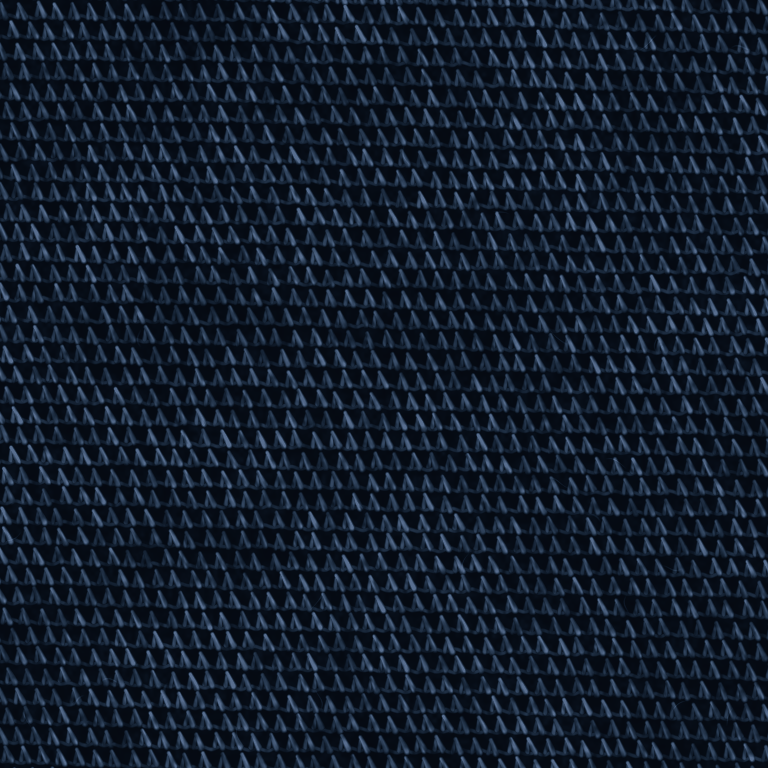
Write a WebGL 1 fragment shader that draws this texture.

```glsl
precision highp float;
uniform vec2 u_resolution;

float hash(vec2 p) {
  p = fract(p * vec2(0.1031, 0.1137));
  p += dot(p, p.yx + 33.33);
  return fract((p.x + p.y) * p.x * 7.31 + p.y * 43.7);
}

float noise(vec2 p) {
  vec2 i = floor(p), f = fract(p);
  f = f * f * (3.0 - 2.0 * f);
  return mix(mix(hash(i), hash(i + vec2(1.0, 0.0)), f.x),
             mix(hash(i + vec2(0.0, 1.0)), hash(i + vec2(1.0, 1.0)), f.x), f.y);
}

float segmentDistance(vec2 p, vec2 a, vec2 b, out float along) {
  vec2 d = b - a;
  along = clamp(dot(p - a, d) / dot(d, d), 0.0, 1.0);
  return length(p - a - d * along);
}

// Rounded strand of yarn, wider towards its end b
float strand(vec2 p, vec2 a, vec2 b, float width, float soft) {
  float along;
  float d = segmentDistance(p, a, b, along) / (width * mix(0.7, 1.1, along));
  return 1.0 - smoothstep(0.3 - soft, 1.0 + soft, d);
}

// Two-legged stitch leaning to the left, with fibres along the yarn
float stitch(vec2 p, vec2 id, float soft) {
  float seed = hash(id + 17.0);
  p += (vec2(hash(id + 3.0), hash(id + 71.0)) - 0.5) * vec2(0.2, 0.14);
  p.x += 0.16 * (seed - 0.5) * p.y;
  float leftLeg = strand(p, vec2(-0.13, 0.30), vec2(-0.22, -0.24), 0.17, soft);
  float rightLeg = strand(p, vec2(-0.12, 0.40), vec2(0.20, -0.24), 0.22, soft);
  vec2 grain = vec2(p.x * 0.91 + p.y * 0.41, p.y * 0.91 - p.x * 0.41);
  float fibre = noise(grain * vec2(7.0, 2.5) + id * 13.0);
  float body = max(leftLeg * 0.72, rightLeg);
  return body * (0.42 + 0.6 * fibre) * (0.8 + 0.35 * seed);
}

void main() {
  vec2 uv = gl_FragCoord.xy / u_resolution.y;
  float soft = 80.0 / u_resolution.y;

  // Courses sag slightly to the right
  vec2 cloth = uv;
  cloth.y += 0.02 * uv.x + 0.005 * (noise(uv * 3.0) - 0.5);
  cloth.x += 0.006 * (noise(uv * 4.0 + 9.0) - 0.5);
  vec2 grid = cloth * vec2(42.0, 38.0);

  // Dark ground with a faint fuzz
  float tone = 0.03 + 0.14 * noise(grid * 4.0) * noise(grid * 1.3 + 5.0);

  // Staggered courses of stitches, joined by thin horizontal threads
  for (int j = -1; j <= 1; j++) {
    float row = floor(grid.y) + float(j);
    float x = grid.x + row * 0.44 + 0.3 * hash(vec2(row, 5.0));
    float y = grid.y - row - 0.5;
    float sag = 0.05 * sin(x * 6.2832) + 0.12 * (noise(vec2(x, row * 7.0)) - 0.5);
    float thread = 1.0 - smoothstep(0.03, 0.13 + soft * 0.3, abs(y + 0.27 + sag));
    tone = max(tone, thread * (0.18 + 0.3 * noise(vec2(x * 5.0, row * 3.0))));
    for (int i = -1; i <= 1; i++) {
      float column = floor(x) + float(i);
      vec2 p = vec2(x - column - 0.5, y);
      tone = max(tone, stitch(p, vec2(column, row) + 60.0, soft));
    }
  }

  // Uneven dye and yarn thickness
  tone *= 0.87 + 0.28 * noise(uv * 7.0 + 2.0);
  tone += 0.09 * (noise(grid * 7.0 + 30.0) - 0.5) * smoothstep(0.0, 0.3, tone);

  // Sparse loose hairs
  for (int k = 0; k < 24; k++) {
    float n = float(k);
    vec2 start = vec2(hash(vec2(n, 11.0)), hash(vec2(n, 47.0)));
    float angle = 6.2832 * hash(vec2(n, 83.0));
    vec2 end = start + 0.025 * vec2(cos(angle), sin(angle));
    vec2 bend = 0.004 * vec2(sin(uv.y * 150.0 + n), cos(uv.x * 150.0 + n));
    float along;
    float d = segmentDistance(uv + bend, start, end, along);
    float hair = 1.0 - smoothstep(0.0002, 0.0006 + 0.8 / u_resolution.y, d);
    tone += 0.2 * hair * sin(3.1416 * along);
  }

  // Navy ramp from shadow to lit yarn
  tone = clamp(tone, 0.0, 1.0);
  vec3 shadow = vec3(0.017, 0.033, 0.062);
  vec3 navy = shadow + vec3(0.33, 0.40, 0.50) * pow(vec3(tone), vec3(1.6, 1.35, 1.25));
  gl_FragColor = vec4(navy, 1.0);
}
```
